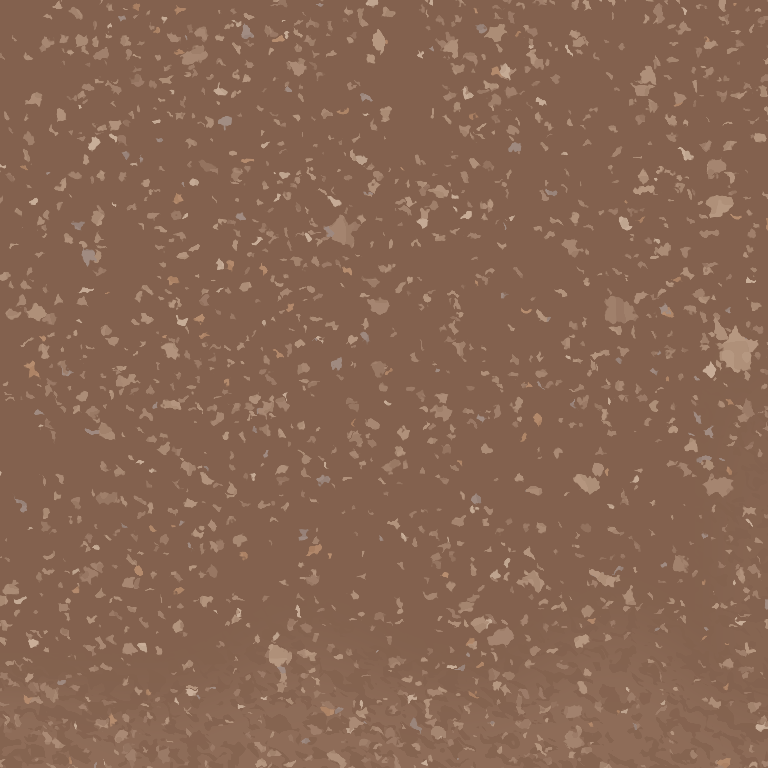
Give the GLSL for this texture, as a Shadertoy shader.

```glsl
// Brown terrazzo-like ground: ragged pale stone chips of three sizes, with a dusty haze at the bottom.

const vec3 GROUND = vec3(0.512, 0.382, 0.306);
const vec3 HAZE   = vec3(0.555, 0.424, 0.346);
const vec3 DULL   = vec3(0.590, 0.460, 0.385);
const vec3 TAN    = vec3(0.715, 0.595, 0.505);
const vec3 PALE   = vec3(0.800, 0.700, 0.615);
const vec3 GREY   = vec3(0.620, 0.545, 0.515);
const vec3 ORANGE = vec3(0.720, 0.540, 0.410);

const float FINE_CELLS = 52.0;
const float MEDIUM_CELLS = 21.0;
const float LARGE_CELLS = 8.0;
const float CHIP_SLANT = -0.5;   // usual direction of the long axis, radians
const float SLANT_SPREAD = 2.0;
const int CHIP_SIDES = 6;
const float TAU = 6.28319;

vec2 hash2(vec2 p) {
    vec3 q = fract(p.xyx * vec3(0.1031, 0.1030, 0.0973));
    q += dot(q, q.yzx + 33.33);
    return fract((q.xx + q.yz) * q.zy);
}

float noise(vec2 p) {
    vec2 i = floor(p), f = fract(p);
    f = f * f * (3.0 - 2.0 * f);
    float low  = mix(hash2(i).x, hash2(i + vec2(1, 0)).x, f.x);
    float high = mix(hash2(i + vec2(0, 1)).x, hash2(i + vec2(1, 1)).x, f.x);
    return mix(low, high, f.y);
}

mat2 rotate(float a) {
    float c = cos(a), s = sin(a);
    return mat2(c, -s, s, c);
}

// Offset field that makes chip outlines ragged
vec2 ragged(vec2 p, float frequency) {
    vec2 q = p * frequency;
    return vec2(noise(q), noise(q + 71.3)) - 0.5;
}

// Distance to an irregular polygon with randomly placed sides
float chipDistance(vec2 p, float radius, vec2 seed) {
    float d = -1.0;
    for (int k = 0; k < CHIP_SIDES; k++) {
        vec2 h = hash2(seed + float(k) * 7.31);
        float a = TAU * (float(k) + 0.7 * h.x) / float(CHIP_SIDES);
        d = max(d, dot(p, vec2(cos(a), sin(a))) - radius * mix(0.6, 1.1, h.y));
    }
    return d;
}

vec3 chipColour(vec2 seed, float brightness) {
    vec2 h = hash2(seed + 19.7);
    vec3 c = mix(DULL, TAN, clamp(h.x * 0.9 + brightness, 0.0, 1.0));
    if (h.y < 0.05) c = mix(c, GREY, 0.85);
    else if (h.y < 0.09) c = mix(c, ORANGE, 0.7);
    else if (h.y > 0.95) c = mix(c, PALE, 0.85);
    return c;
}

// Scatters one size of chip over a jittered grid
vec3 scatter(vec3 ground, vec2 uv, float cells, float share, vec2 sizes,
             float roughness, float brightness, float edge) {
    vec2 home = floor(uv * cells);
    vec2 p = uv + roughness * (ragged(uv, 125.0) + 0.4 * ragged(uv + 3.7, 290.0));
    for (int y = -1; y <= 1; y++)
    for (int x = -1; x <= 1; x++) {
        vec2 cell = home + vec2(x, y);
        vec2 seed = cell + cells * 3.17;
        vec2 pick = hash2(seed), shape = hash2(seed + 41.9);
        vec2 centre = (cell + hash2(seed + 83.1)) / cells;
        float cluster = 0.3 + 1.4 * noise(centre * 8.0 + cells);
        cluster += 0.3 * smoothstep(0.3, 0.0, centre.y);
        if (pick.x > share * cluster) continue;
        float radius = mix(sizes.x, sizes.y, pick.y * pick.y);
        vec2 q = rotate(CHIP_SLANT + SLANT_SPREAD * (shape.x - 0.5)) * (p - centre);
        q.y /= mix(0.4, 0.95, shape.y);
        float cover = smoothstep(edge, -edge, chipDistance(q, radius, seed));
        vec3 colour = chipColour(seed, brightness);
        // Faint flat facet inside the chip
        float facet = smoothstep(0.60, 0.63, noise(uv * 85.0 + seed));
        ground = mix(ground, colour - 0.03 * facet, cover);
    }
    return ground;
}

// Light dust towards the bottom and right, broken by slanted dark flecks
vec3 dustyGround(vec2 uv) {
    float drift = 0.14 * (noise(uv * 5.0) - 0.5);
    float bottom = smoothstep(0.20, 0.0, uv.y + drift);
    float right = 0.3 * smoothstep(0.88, 1.0, uv.x + drift) * smoothstep(0.65, 0.3, uv.y);
    float dust = max(bottom, right);
    vec2 q = rotate(CHIP_SLANT) * (uv + 0.012 * ragged(uv, 70.0)) * vec2(65.0, 110.0);
    float fleck = smoothstep(0.54, 0.58, 0.65 * noise(q) + 0.35 * noise(q * 2.3));
    return mix(GROUND, HAZE, dust * (1.0 - 0.8 * fleck));
}

void mainImage(out vec4 fragColor, in vec2 fragCoord) {
    vec2 uv = fragCoord / iResolution.y;
    float edge = 0.7 / iResolution.y;
    vec3 colour = dustyGround(uv);
    colour = scatter(colour, uv, FINE_CELLS, 0.56, vec2(0.0038, 0.0085), 0.0080, 0.08, edge);
    colour = scatter(colour, uv, MEDIUM_CELLS, 0.28, vec2(0.0075, 0.0140), 0.0080, 0.15, edge);
    colour = scatter(colour, uv, LARGE_CELLS, 0.28, vec2(0.0140, 0.0240), 0.0080, 0.30, edge);
    fragColor = vec4(colour, 1.0);
}
```
